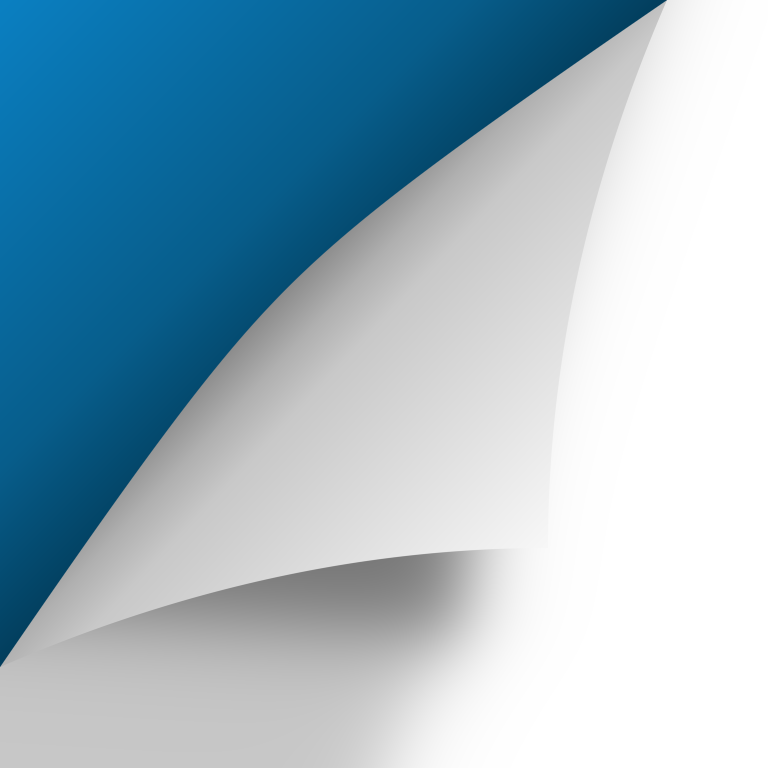
Write a Shadertoy shader that draws this background.

```glsl
// A blue sheet whose lower right corner curls back over white paper.
// Work axes: "across" runs down the diagonal, "along" follows the fold.
// Curves bound the flap; ramps shade it and logistic falloffs cast its shadows.

const float CORNER = 0.7135;   // tip of the curled flap, on the diagonal
const float FLARE = 0.155;     // how far the flap sides bend outward

// Soft step from 1 to 0 as x passes zero, with a long tail
float falloff(float x, float width) {
    return 1.0 / (1.0 + exp(clamp(x / width, -30.0, 30.0)));
}

// Antialiased coverage of the negative side of a distance
float coverage(float dist, float pixel) {
    return 1.0 - smoothstep(-0.7 * pixel, 0.7 * pixel, dist);
}

float ramp(float a, float b, float x) {
    return clamp((x - a) / (b - a), 0.0, 1.0);
}

// Hyperbolic crease, as a position across the diagonal
float foldCurve(float along) {
    float bend = 0.065;
    return 0.749 + length(vec2(bend, 0.199 * along)) - bend;
}

// Parabolic side of the flap
float flapSide(float t) {
    float r = max(CORNER - t, 0.0) / CORNER;
    return CORNER + FLARE * r * r;
}

vec3 sheetColor(float across) {
    vec3 lit = vec3(0.04, 0.50, 0.76);
    vec3 middle = vec3(0.028, 0.365, 0.545);
    vec3 shaded = vec3(0.008, 0.24, 0.36);
    vec3 color = mix(lit, middle, ramp(0.0, 0.61, across));
    return mix(color, shaded, ramp(0.61, 0.87, across));
}

vec3 flapColor(float across) {
    float gray = mix(0.545, 0.69, ramp(0.749, 0.833, across));
    gray = mix(gray, 0.785, ramp(0.833, 0.918, across));
    gray = mix(gray, 0.97, ramp(0.918, 1.427, across));
    return vec3(gray);
}

// Deep shadow under the lower side, faint one beside the right side
float shadowAmount(vec2 p) {
    float below = falloff(p.y - 0.79 - 0.06 * p.x, 0.033);
    below *= falloff(p.x - 0.60, 0.030);
    float beside = falloff(p.x - 0.853 + 0.35 * p.y, 0.033);
    return 0.55 * below + 0.22 * beside * (1.0 - below);
}

void mainImage(out vec4 fragColor, in vec2 fragCoord) {
    vec2 p = fragCoord / iResolution.xy;
    p.y = 1.0 - p.y;           // measure down from the top left
    float pixel = 1.0 / min(iResolution.x, iResolution.y);
    float across = p.x + p.y;
    float along = p.x - p.y;

    // Paper and cast shadows
    vec3 color = vec3(1.0 - shadowAmount(p));

    // Curled flap
    float sides = max(p.y - flapSide(p.x), p.x - flapSide(p.y));
    vec3 flap = flapColor(across + 0.03 * along);
    color = mix(color, flap, coverage(sides, pixel));

    // Blue sheet up to the crease
    float crease = (across - foldCurve(along)) * 0.7071;
    color = mix(color, sheetColor(across), coverage(crease, pixel));

    fragColor = vec4(color, 1.0);
}
```
